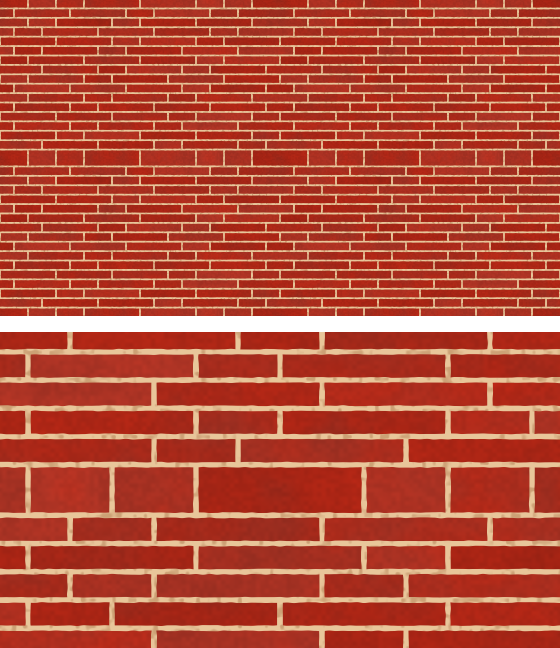
Top, the full canvas; bottom, a detail of the centre.
A WebGL 1 fragment shader for this texture:

```glsl
precision highp float;

uniform vec2 u_resolution;

#define REPEATS vec2(2.0, 2.0)
#define TILE vec2(10.0, 5.625)
#define COURSES 15.0
#define TALL_COURSE 0.599
#define MORTAR_WIDTH 0.063
#define ROW_SHIFT 3.5
#define EDGE_WEAR 0.012
#define GRAIN 0.09
#define DUSTY_RED vec3(0.655, 0.195, 0.138)
#define RICH_RED vec3(0.65, 0.14, 0.078)
#define MORTAR_LIGHT vec3(0.91, 0.775, 0.605)
#define MORTAR_DARK vec3(0.80, 0.63, 0.46)

float hash(vec2 p) {
  vec3 q = fract(vec3(p.xyx) * 0.1031);
  q += dot(q, q.yzx + 33.33);
  return fract((q.x + q.y) * q.z);
}

// Value noise over one tile, wrapping after a whole number of cells
float tileNoise(vec2 uv, vec2 cells) {
  vec2 p = uv * cells;
  vec2 i = floor(p);
  vec2 f = fract(p);
  f = f * f * (3.0 - 2.0 * f);
  vec2 a = mod(i, cells);
  vec2 b = mod(i + 1.0, cells);
  return mix(mix(hash(a), hash(vec2(b.x, a.y)), f.x),
             mix(hash(vec2(a.x, b.y)), hash(b), f.x), f.y);
}

// Whether a vertical joint stands at half-brick position k of a course
bool isJoint(float k, bool tall) {
  k = mod(k, TILE.x);
  if (tall) return k > 0.5 && abs(abs(k - 5.0) - 1.0) > 0.5;
  return k < 5.5 ? abs(mod(k, 3.0) - 1.0) > 0.5 : mod(k, 2.0) < 0.5;
}

void main() {
  vec2 uv = fract(gl_FragCoord.xy / u_resolution * REPEATS);
  vec2 p = uv * TILE;
  vec2 pixel = TILE * REPEATS / u_resolution;

  // Course: one tall row, then equal low ones
  float courseHeight = (TILE.y - TALL_COURSE) / COURSES;
  float y = mod(p.y + 0.5 * TALL_COURSE, TILE.y);
  bool tall = y < TALL_COURSE;
  float row = tall ? 0.0 : 1.0 + floor((y - TALL_COURSE) / courseHeight);
  float bottom = tall ? 0.0 : TALL_COURSE + (row - 1.0) * courseHeight;
  float height = tall ? TALL_COURSE : courseHeight;

  // Brick: a header or stretcher between two joints
  float x = mod(p.x - row * ROW_SHIFT, TILE.x);
  float k = floor(x);
  float left = isJoint(k, tall) ? k : k - 1.0;
  float right = isJoint(k + 1.0, tall) ? k + 1.0 : k + 2.0;
  vec2 id = vec2(mod(left, TILE.x), row);

  // Distance to the joints, with slightly worn edges
  vec2 gap = vec2(min(x - left, right - x),
                  min(y - bottom, bottom + height - y));
  float wear = (tileNoise(uv, vec2(120.0, 68.0)) - 0.5) * EDGE_WEAR;
  vec2 inside = gap - 0.5 * MORTAR_WIDTH + wear;
  vec2 cover = clamp(inside / pixel + 0.5, 0.0, 1.0);
  float brickMask = cover.x * cover.y;

  // Clay: tone per brick, soft stains and fine grain
  float stain = 0.65 * tileNoise(uv, vec2(16.0, 9.0))
              + 0.35 * tileNoise(uv + 0.37, vec2(48.0, 27.0));
  float grain = tileNoise(uv, vec2(192.0, 108.0)) - 0.5;
  float tone = 0.55 * hash(id + 17.0) + 0.45 * stain;
  vec3 brick = mix(DUSTY_RED, RICH_RED, smoothstep(0.25, 0.78, tone));
  brick *= 0.96 + 0.08 * hash(id + 53.0);
  brick *= 1.0 + 0.16 * (stain - 0.5) + GRAIN * grain;

  // Sandy mortar with darker specks
  float speck = tileNoise(uv + 0.61, vec2(160.0, 90.0));
  vec3 mortar = mix(MORTAR_LIGHT, MORTAR_DARK, smoothstep(0.55, 0.95, speck));

  gl_FragColor = vec4(mix(mortar, brick, brickMask), 1.0);
}
```
